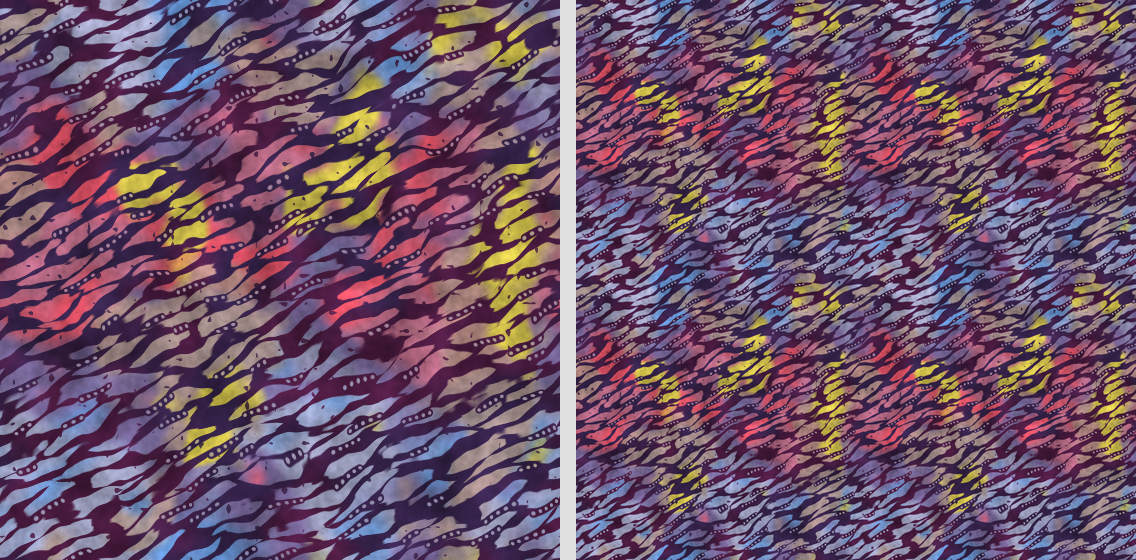
Left: one tile. Right: repeated 2 by 2.
Write a Shadertoy shader that draws this texture.

```glsl
const float TAU = 6.28319;
const vec2  CELLS = vec2(8.0, 28.0);   // leaves across, rows up
const float SLOPE = 0.5;               // rise of the rows; SLOPE * CELLS.y is even
const float CHANNEL = 0.13;            // half gap between leaves, in rows
const float RUN_SHARE = 0.5;           // share of leaves with a run of dots
const float DOT_RADIUS = 0.0034;
const float DOT_STEP = 0.0135;
const float DOT_MARGIN = 0.0068;
const float EDGE = 0.0009;

const vec3 PLUM   = vec3(0.20, 0.13, 0.28);
const vec3 WINE   = vec3(0.28, 0.10, 0.24);
const vec3 VIOLET = vec3(0.42, 0.36, 0.54);
const vec3 ROSE   = vec3(0.68, 0.39, 0.49);
const vec3 CORAL  = vec3(0.80, 0.29, 0.36);
const vec3 MIST   = vec3(0.61, 0.62, 0.74);
const vec3 AZURE  = vec3(0.38, 0.56, 0.80);
const vec3 SAND   = vec3(0.64, 0.54, 0.50);
const vec3 GOLD   = vec3(0.78, 0.72, 0.28);
const vec3 DOT    = vec3(0.62, 0.56, 0.67);

vec3 hash3(vec2 cell, float seed) {
    vec3 h = fract(vec3(cell.xyx + seed * 17.3) * vec3(0.1031, 0.1030, 0.0973));
    h += dot(h, h.yxz + 33.33);
    return fract((h.xxy + h.yzz) * h.zyx);
}

vec2 gradient(vec2 cell, float count, float seed) {
    float angle = TAU * hash3(mod(cell, count), seed).x;
    return vec2(cos(angle), sin(angle));
}

// Gradient noise that wraps after count cells
float noise(vec2 p, float count, float seed) {
    vec2 q = p * count, i = floor(q), f = q - i;
    vec2 w = f * f * f * (f * (f * 6.0 - 15.0) + 10.0);
    vec2 o = vec2(0.0, 1.0);
    float a = dot(gradient(i, count, seed), f);
    float b = dot(gradient(i + o.yx, count, seed), f - o.yx);
    float c = dot(gradient(i + o.xy, count, seed), f - o.xy);
    float d = dot(gradient(i + o.yy, count, seed), f - o.yy);
    return 1.4 * mix(mix(a, b, w.x), mix(c, d, w.x), w.y);
}

float fbm(vec2 p, float count, float seed) {
    return noise(p, count, seed) + 0.5 * noise(p, count * 2.0, seed + 1.0)
         + 0.25 * noise(p, count * 4.0, seed + 2.0);
}

// Sheared rows shift when they cross the left or right edge
vec2 wrapCell(vec2 cell) {
    float turns = floor(cell.x / CELLS.x);
    cell += turns * vec2(-CELLS.x, SLOPE * CELLS.y);
    return vec2(cell.x, mod(cell.y, CELLS.y));
}

// x: signed depth inside the leaves, y: signed depth inside the dots
vec2 batik(vec2 p) {
    vec2 q = CELLS * vec2(p.x, p.y - SLOPE * p.x);
    vec2 home = floor(q);
    float first = -9.0, second = -9.0, run = 9.0, dots = 9.0;
    vec2 dir = normalize(vec2(1.0, SLOPE));
    for (int y = -1; y <= 1; y++)
    for (int x = -1; x <= 1; x++) {
        vec2 cell = home + vec2(x, y);
        vec2 id = wrapCell(cell);
        vec3 place = hash3(id, 1.0), form = hash3(id, 2.0);
        vec2 center = cell + 0.5 + (place.xy - 0.5) * 0.4;
        center.x += 0.5 * mod(id.y, 2.0) - 0.25;
        vec2 r = q - center;

        // Tapered, bent leaf
        float t = r.x / mix(0.5, 0.72, form.x);
        float taper = (1.0 - t * t) * (1.0 + 0.6 * (form.y - 0.5) * clamp(t, -1.0, 1.0));
        float bend = 0.17 * sin(2.6 * t + TAU * form.z);
        float depth = mix(0.36, 0.56, place.z) * taper - abs(r.y - bend);
        second = max(second, min(first, depth));
        first = max(first, depth);

        // Short run of dots below the leaf
        vec3 pick = hash3(id, 3.0);
        if (pick.x < RUN_SHARE) {
            vec2 s = (r + vec2(0.3 * (pick.y - 0.5), 0.55)) / CELLS;
            s.y += SLOPE * s.x;
            float along = dot(s, dir), side = dot(s, vec2(-dir.y, dir.x));
            float reach = 1.0 + floor(pick.z * 1.8);
            float k = clamp(round(along / DOT_STEP), -reach, reach);
            float span = reach * DOT_STEP;
            dots = min(dots, length(vec2(along - k * DOT_STEP, side)));
            run = min(run, length(vec2(along - clamp(along, -span, span), side)));
        }
    }
    float gap = CHANNEL + 0.16 * noise(p, 18.0, 5.0);
    float leaf = min(first, 0.5 * (first - second) - gap) + 0.13 * noise(p, 36.0, 6.0);
    return vec2(min(leaf * 0.9 / CELLS.y, run - DOT_MARGIN), DOT_RADIUS - dots);
}

vec3 leafDye(vec2 p, float mottle) {
    float warm = 0.8 * fbm(p, 3.0, 20.0) + 0.38 * cos(TAU * (p.y - 0.6)) + 0.1 * mottle;
    vec3 pink = mix(ROSE, CORAL, smoothstep(-0.2, 0.45, fbm(p, 5.0, 24.0)));
    vec3 blue = mix(MIST, AZURE, smoothstep(-0.15, 0.5, fbm(p, 4.0, 28.0)));
    vec3 dye = mix(VIOLET, pink, smoothstep(0.0, 0.3, warm));
    dye = mix(dye, blue, smoothstep(0.0, 0.3, -warm));
    dye = mix(dye, SAND, 0.85 * smoothstep(0.1, 0.4, fbm(p, 4.0, 32.0)));
    return mix(dye, GOLD, smoothstep(0.35, 0.6, fbm(p, 4.0, 36.0)));
}

void mainImage(out vec4 fragColor, in vec2 fragCoord) {
    vec2 p = fragCoord / iResolution.xy;
    float soft = max(EDGE, 0.75 / iResolution.y);

    // Sway of the rows and small hooks
    vec2 warped = p + vec2(0.012 * noise(p, 12.0, 10.0),
        0.022 * noise(p, 6.0, 11.0) + 0.009 * noise(p, 16.0, 12.0));
    vec2 shape = batik(warped);

    // Dyed cloth
    float mottle = fbm(p, 12.0, 40.0);
    float grain = fbm(p, 64.0, 44.0);
    vec3 ground = mix(PLUM, WINE, smoothstep(-0.35, 0.35, fbm(p, 4.0, 48.0)));
    ground *= 1.0 + 0.3 * mottle + 0.08 * grain;
    vec3 dye = leafDye(p, mottle);
    vec3 leaf = dye * (1.0 + 0.22 * mottle + 0.1 * grain);

    // Wax marks: leaves, specks and dots
    float speck = smoothstep(0.58, 0.68, noise(p, 60.0, 52.0));
    float inside = smoothstep(-soft, soft, shape.x) * (1.0 - 0.85 * speck);
    vec3 color = mix(ground, leaf, inside);
    color = mix(color, mix(DOT, dye, 0.35), smoothstep(-soft, soft, shape.y));
    fragColor = vec4(color, 1.0);
}
```
